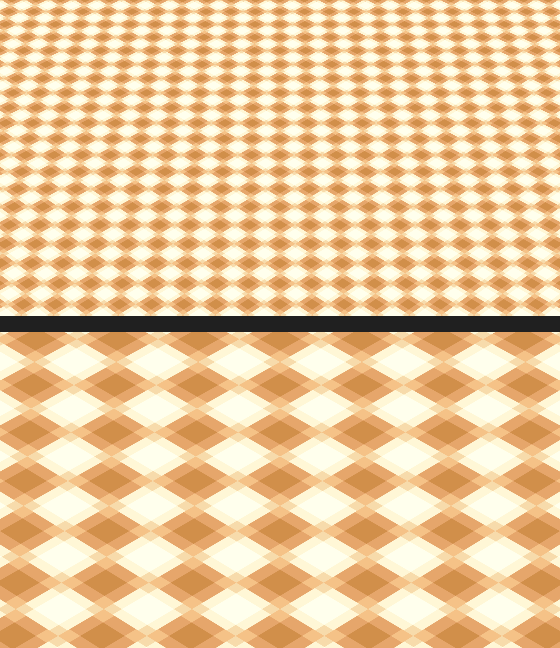
Top, the full canvas; bottom, a detail of the centre.
This pattern is drawn by a Shadertoy shader. Its source:

```glsl
const vec3 BROWN_CORE = vec3(0.82, 0.56, 0.29);
const vec3 BROWN_EDGE = vec3(0.90, 0.65, 0.42);
const vec3 BROWN_CORNER = vec3(0.96, 0.76, 0.53);
const vec3 CREAM_CORE = vec3(1.00, 1.00, 0.93);
const vec3 CREAM_EDGE = vec3(1.00, 0.97, 0.84);
const vec3 CREAM_CORNER = vec3(0.97, 0.86, 0.67);
const float BROWN_CORE_HALF = 0.25;
const float CREAM_CORE_HALF = 0.295;
const float NEAR_COLUMNS = 17.3;
const float RECESSION = 0.2478;
const float EDGE_SOFTNESS = 0.5;

// Receding cloth: one unit per diamond, both across and down.
vec2 clothPosition(vec2 uv, float nearColumns, float recession) {
    float depth = 1.0 / (1.0 - recession * uv.y);
    float column = nearColumns * (uv.x - 0.5) * depth;
    float row = 59.17 * depth - 59.72;
    return vec2(column, row);
}

// Width of a smoothed edge along each diagonal axis.
vec2 edgeWidth(vec2 cell, float softness) {
    vec2 across = dFdx(cell);
    vec2 up = dFdy(cell);
    return max(softness * sqrt(across * across + up * up), vec2(0.0001));
}

// Soft checkerboard: 1 on cells whose indices have an even sum.
float checker(vec2 cell, vec2 blur) {
    vec2 sideDistance = 2.0 * abs(fract(cell * 0.5) - 0.5) - 0.5;
    vec2 side = clamp(2.0 * sideDistance / blur, -1.0, 1.0);
    return 0.5 + 0.5 * side.x * side.y;
}

// Per axis: 0 in the core of a cell, 1 in the bands along its sides.
vec2 borderBands(vec2 cell, vec2 blur, float coreHalfWidth) {
    vec2 offset = abs(fract(cell + 0.5) - 0.5);
    return clamp((offset - coreHalfWidth) / blur + 0.5, 0.0, 1.0);
}

// Woven shade where zero, one or two bands cross.
vec3 weave(vec2 band, vec3 core, vec3 edge, vec3 corner) {
    return mix(mix(core, edge, band.x), mix(edge, corner, band.x), band.y);
}

void mainImage(out vec4 fragColor, in vec2 fragCoord) {
    vec2 uv = fragCoord / iResolution.xy;
    vec2 cloth = clothPosition(uv, NEAR_COLUMNS, RECESSION);

    // Diagonal axes turn the square cells into diamonds.
    vec2 cell = vec2(cloth.x + cloth.y, cloth.x - cloth.y);
    vec2 blur = edgeWidth(cell, EDGE_SOFTNESS);

    vec2 brownBand = borderBands(cell, blur, BROWN_CORE_HALF);
    vec2 creamBand = borderBands(cell, blur, CREAM_CORE_HALF);
    vec3 brown = weave(brownBand, BROWN_CORE, BROWN_EDGE, BROWN_CORNER);
    vec3 cream = weave(creamBand, CREAM_CORE, CREAM_EDGE, CREAM_CORNER);

    fragColor = vec4(mix(cream, brown, checker(cell, blur)), 1.0);
}
```
